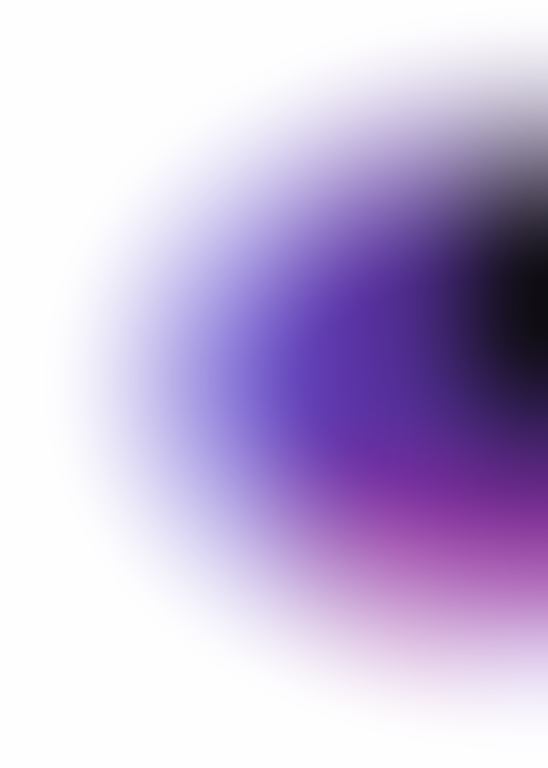
A WebGL 1 fragment shader for this background:

```glsl
precision highp float;
// A soft violet glow on white, bleeding off the right edge into black and magenta.

uniform vec2 u_resolution;

#define ASPECT 0.7148
#define GLOW_CENTER vec2(0.7148, 0.505)
#define GLOW_AXES vec2(0.483, 0.310)
#define GLOW_SOFTNESS 0.185
#define SHADOW_CENTER vec2(0.7148, 0.596)
#define SHADOW_WIDTH 0.146
#define SHADOW_RISE 0.345
#define SHADOW_DROP 0.182

const vec3 WHITE = vec3(0.997, 0.996, 0.998);
const vec3 BLUE = vec3(0.43, 0.35, 0.82);
const vec3 VIOLET = vec3(0.36, 0.20, 0.66);
const vec3 MAGENTA = vec3(0.56, 0.17, 0.62);
const vec3 LAVENDER = vec3(0.60, 0.42, 0.83);
const vec3 BLACK = vec3(0.055, 0.05, 0.065);

// Approximate signed distance to an axis-aligned ellipse.
float ellipseDistance(vec2 p, vec2 axes) {
  float radius = length(p / axes);
  float slope = length(p / (axes * axes));
  return radius * (radius - 1.0) / max(slope, 0.0001);
}

// Gaussian falloff that reaches further above its centre than below.
float shadowWeight(vec2 p) {
  float height = p.y > 0.0 ? SHADOW_RISE : SHADOW_DROP;
  vec2 q = p / vec2(SHADOW_WIDTH, height);
  return exp(-dot(q, q));
}

// Colour inside the glow, before it fades to white.
vec3 glowColor(vec2 p) {
  vec3 color = mix(BLUE, VIOLET, smoothstep(0.26, 0.50, p.x));

  float low = 1.0 - smoothstep(0.258, 0.505, p.y);
  color = mix(color, MAGENTA, low * smoothstep(0.234, 0.547, p.x));

  float rim = 1.0 - smoothstep(0.06, 0.245, p.y);
  color = mix(color, LAVENDER, rim * smoothstep(0.50, 0.715, p.x));

  return mix(color, BLACK, shadowWeight(p - SHADOW_CENTER));
}

void main() {
  // Height spans 0 to 1, width spans 0 to ASPECT.
  vec2 p = gl_FragCoord.xy / u_resolution * vec2(ASPECT, 1.0);

  float edge = ellipseDistance(p - GLOW_CENTER, GLOW_AXES);
  float coverage = 1.0 - smoothstep(-GLOW_SOFTNESS, GLOW_SOFTNESS, edge);

  gl_FragColor = vec4(mix(WHITE, glowColor(p), coverage), 1.0);
}
```
